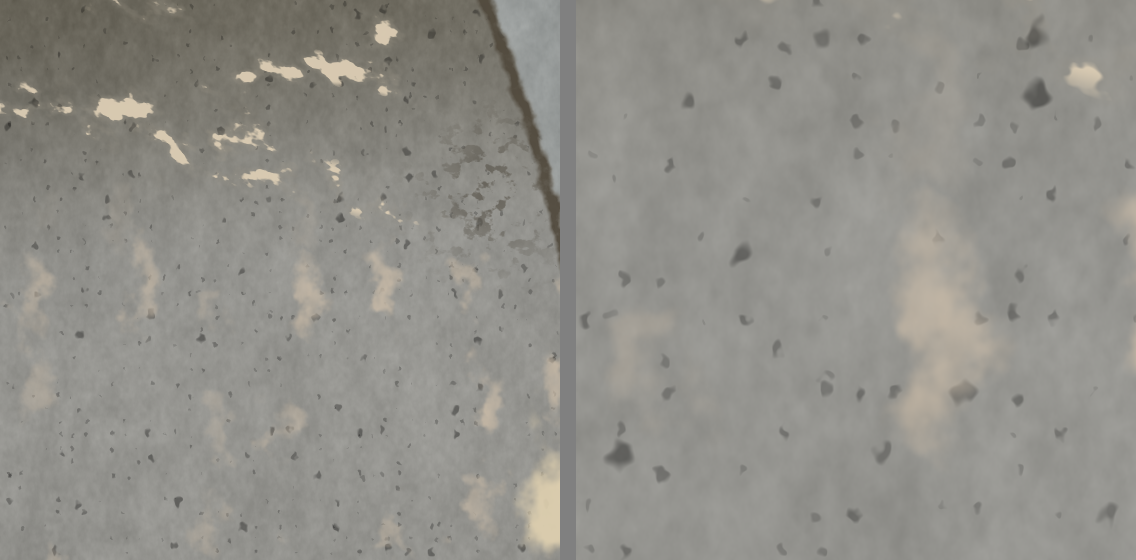
Left, the full canvas; right, a detail of the centre.
Reproduce this texture procedurally as a three.js fragment shader.

```glsl
// Weathered concrete in dappled shade: a grey ground with fine mottling and grit,
// crisp sun flecks in two upper bands, soft upright sun streaks below, and
// a pale kerb behind a dirty joint at the upper right. All from value noise.
varying vec2 vUv;

vec2 hash2(vec2 p) {
  vec3 q = fract(vec3(p.xyx) * vec3(0.1031, 0.1030, 0.0973));
  q += dot(q, q.yzx + 33.33);
  return fract((q.xx + q.yz) * q.zy);
}

float noise(vec2 p) {
  vec2 i = floor(p), f = fract(p);
  f = f * f * (3.0 - 2.0 * f);
  float low = mix(hash2(i).x, hash2(i + vec2(1, 0)).x, f.x);
  float high = mix(hash2(i + vec2(0, 1)).x, hash2(i + vec2(1, 1)).x, f.x);
  return mix(low, high, f.y);
}

float fbm(vec2 p) {
  float sum = 0.0, amp = 0.533;
  for (int i = 0; i < 4; i++) {
    sum += amp * noise(p);
    p = mat2(1.6, 1.2, -1.2, 1.6) * p + 7.3;
    amp *= 0.5;
  }
  return sum;
}

// Soft elliptical falloff, 1 at the centre.
float glow(vec2 p, vec2 centre, vec2 radius) {
  vec2 d = (p - centre) / radius;
  return exp(-dot(d, d));
}

// Where the crisp flecks gather: two sloping bands and a few clumps.
float fleckDensity(vec2 p) {
  float mainBand = exp(-pow((p.y - 0.83 + 0.27 * p.x) / 0.045, 2.0));
  mainBand *= 0.62 * smoothstep(0.85, 0.65, p.x);
  float upperBand = exp(-pow((p.y - 0.88 + 1.2 * pow(p.x - 0.55, 2.0)) / 0.026, 2.0));
  upperBand *= 0.8 * smoothstep(0.28, 0.42, p.x) * smoothstep(0.82, 0.72, p.x);
  float clumps = glow(p, vec2(0.39, 0.74), vec2(0.10, 0.065));
  clumps = max(clumps, glow(p, vec2(0.21, 0.805), vec2(0.09, 0.035)));
  clumps = max(clumps, glow(p, vec2(0.69, 0.94), vec2(0.035, 0.03)));
  clumps = max(clumps, 0.75 * glow(p, vec2(0.28, 0.98), vec2(0.10, 0.04)));
  return max(clumps, max(mainBand, upperBand));
}

// Jittered, frayed upright streaks of blurred sun in the lower part.
float sunStreaks(vec2 p) {
  vec2 q = p * vec2(6.5, 5.5), cell = floor(q);
  vec2 fray = vec2(fbm(p * 24.0), fbm(p * 24.0 + 40.0)) - 0.5;
  float light = 0.0;
  for (int j = -1; j <= 1; j++) {
    for (int i = -1; i <= 1; i++) {
      vec2 id = cell + vec2(i, j);
      vec2 rnd = hash2(id + 11.0), centre = id + 0.25 + 0.5 * hash2(id + 51.0);
      vec2 d = q - centre + fray * vec2(0.55, 0.8);
      d.x += d.y * 0.2 * centre.x / 6.5;
      float shape = smoothstep(1.0, 0.25, length(d / vec2(0.22, 0.30 + 0.22 * rnd.y)));
      float side = smoothstep(1.5, 6.0, centre.x);
      float present = step(0.5 - 0.25 * side, rnd.x) * smoothstep(3.6, 2.9, centre.y);
      light = max(light, shape * present * (0.25 + 0.3 * rnd.y + 0.25 * side));
    }
  }
  return light * (0.55 + 0.8 * fbm(p * vec2(45.0, 28.0)));
}

// Small dark grit, one irregular speck in some of the cells.
float grit(vec2 p, float cells, float share) {
  vec2 q = p * cells, id = floor(q), rnd = hash2(id + cells);
  vec2 d = fract(q) - 0.35 - 0.3 * hash2(id + 3.0);
  d += 0.22 * (vec2(noise(q * 5.0), noise(q * 5.0 + 20.0)) - 0.5);
  float size = 0.07 + 0.13 * rnd.y;
  return step(rnd.x, share) * smoothstep(size, size * 0.4, length(d * vec2(1.0, 0.75))) * (0.3 + 0.7 * rnd.y);
}

void main() {
  vec2 p = vUv;

  // Ground: olive shade at the top turning to neutral grey.
  float broad = fbm(p * 4.0) - 0.5;
  float shade = smoothstep(0.5, 1.08, p.y + 0.12 * broad + 0.07 * (0.5 - p.x));
  vec3 colour = mix(vec3(0.585, 0.583, 0.565), vec3(0.42, 0.405, 0.36), shade);
  colour -= 0.03 * smoothstep(0.4, 0.0, p.x) * smoothstep(0.1, 0.6, p.y);
  float mottle = fbm(p * vec2(34.0, 22.0) + 5.0) - 0.5;
  float grain = fbm(p * vec2(120.0, 85.0)) - 0.5;
  colour += 0.05 * broad + 0.075 * mottle + 0.06 * grain;

  // Grit, and the rough dirt that collects near the kerb.
  float specks = 0.5 * grit(p, 24.0, 0.22) + 0.35 * grit(p + 0.37, 43.0, 0.25);
  colour *= 1.0 - 0.75 * specks;
  float dirtZone = glow(p, vec2(0.88, 0.66), vec2(0.11, 0.12));
  float dirt = smoothstep(0.56, 0.70, fbm(p * vec2(48.0, 60.0) + 9.0));
  colour = mix(colour, vec3(0.33, 0.31, 0.27), 0.65 * dirt * dirtZone);

  // Soft streaks, then the strong warm pool in the lower right corner.
  colour = mix(colour, vec3(0.80, 0.74, 0.66), sunStreaks(p));
  float pool = glow(p, vec2(0.98, 0.07), vec2(0.09, 0.10)) + 0.45 * glow(p, vec2(0.97, 0.30), vec2(0.06, 0.16));
  float poolLight = smoothstep(0.45, 0.95, pool + 0.9 * (fbm(p * 17.0 + 2.0) - 0.5));
  colour = mix(colour, vec3(0.88, 0.82, 0.69), 0.9 * poolLight);

  // Crisp flecks with a faint warm halo.
  float density = fleckDensity(p);
  float fleckField = fbm(p * vec2(25.0, 36.0) + vec2(0.0, 9.0 * p.x)) + 0.3 * density;
  float fleck = smoothstep(0.78, 0.86, fleckField) * smoothstep(0.1, 0.4, density);
  colour = mix(colour, vec3(0.64, 0.61, 0.55), 0.4 * density * smoothstep(0.6, 0.8, fleckField));
  colour = mix(colour, vec3(0.87, 0.81, 0.71), 0.92 * fleck);

  // Kerb slab and the dark earthy joint along its curved edge.
  float drop = 1.0 - p.y;
  float edge = p.x - (0.865 + 0.40 * drop - 0.18 * drop * drop) + 0.022 * (fbm(p * 30.0) - 0.5);
  vec3 slab = vec3(0.59, 0.605, 0.60) + 0.10 * mottle + 0.05 * grain;
  colour = mix(colour, slab, smoothstep(0.006, 0.022, edge));
  float joint = smoothstep(0.018, 0.004, abs(edge)) * (0.6 + 0.7 * fbm(p * 70.0));
  colour = mix(colour, vec3(0.31, 0.28, 0.23), clamp(joint, 0.0, 0.9));

  gl_FragColor = vec4(colour, 1.0);
}
```
